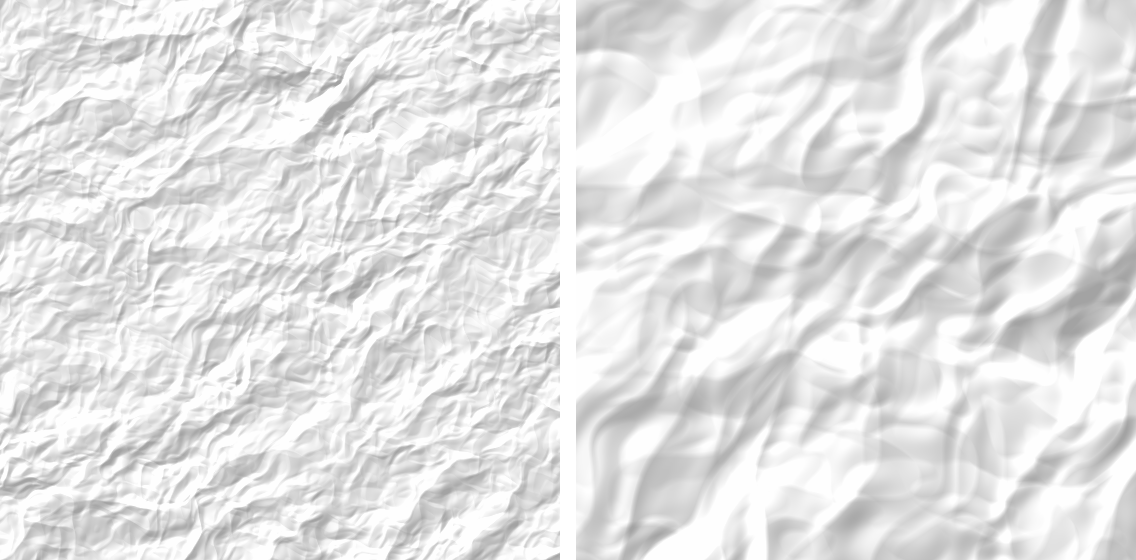
Left: the whole. Right: its middle third, enlarged.
Write a WebGL 1 fragment shader that draws this texture map.

```glsl
precision highp float;
// Shaded relief of rugged terrain: creased noise octaves, stretched along
// slanting ridges and cut by steep rills, form a height field. Its slope
// towards a light at the upper left becomes a grey tone that clips to white.
uniform vec2 u_resolution;

vec2 hash22(vec2 p) {
  vec3 q = fract(vec3(p.xyx) * vec3(0.1031, 0.1030, 0.0973));
  q += dot(q, q.yzx + 33.33);
  return fract((q.xx + q.yz) * q.zy) * 2.0 - 1.0;
}

float gradientNoise(vec2 p) {
  vec2 i = floor(p), f = p - i;
  vec2 w = f * f * f * (f * (f * 6.0 - 15.0) + 10.0);
  float a = dot(hash22(i), f);
  float b = dot(hash22(i + vec2(1.0, 0.0)), f - vec2(1.0, 0.0));
  float c = dot(hash22(i + vec2(0.0, 1.0)), f - vec2(0.0, 1.0));
  float d = dot(hash22(i + 1.0), f - 1.0);
  return mix(mix(a, b, w.x), mix(c, d, w.x), w.y);
}

// Coordinates along and across a direction given in radians
vec2 alongAcross(vec2 p, float angle) {
  float c = cos(angle), s = sin(angle);
  return vec2(c * p.x + s * p.y, c * p.y - s * p.x);
}

// Bends straight features into ragged ones
vec2 warp(vec2 p) {
  p += 0.035 * vec2(gradientNoise(p * 5.0 + 11.0), gradientNoise(p * 5.0 + 47.0));
  return p + 0.016 * vec2(gradientNoise(p * 23.0 + 73.0), gradientNoise(p * 23.0 + 95.0));
}

float terrain(vec2 p) {
  vec2 q = warp(p);
  float height = 0.0, across = 7.5, stretch = 2.0, steepness = 0.85, crease = -1.0;

  // Ridges and valleys: each octave is finer, rounder and a little gentler
  for (int i = 0; i < 4; i++) {
    float octave = float(i);
    vec2 r = alongAcross(q, 0.36 - 0.03 * octave);
    float n = gradientNoise(r * across * vec2(1.0 / stretch, 1.0) + 31.7 * octave + 5.0);
    height += crease * steepness * abs(n) / across;
    across *= 1.95;
    stretch = mix(stretch, 1.3, 0.35);
    steepness *= 0.88;
    crease = -crease;
  }

  // Rills running down the slopes, strong only in places
  vec2 r = alongAcross(q, 1.2);
  float rillArea = 0.75 + 0.8 * gradientNoise(p * 6.0 + 60.0);
  height -= rillArea * abs(gradientNoise(r * vec2(15.0, 33.0) + 140.0)) / 33.0;
  height += 0.6 * rillArea * gradientNoise(r * vec2(24.0, 58.0) + 210.0) / 58.0;
  return height;
}

void main() {
  vec2 p = gl_FragCoord.xy / min(u_resolution.x, u_resolution.y);
  vec2 toLight = vec2(-0.6, 0.8);
  float reach = 0.0022;

  // Slope facing the light, averaged over a short reach for soft edges
  float slope = terrain(p - toLight * reach) - terrain(p + toLight * reach);
  slope /= 2.0 * reach;
  slope *= 1.0 + 0.7 * gradientNoise(p * 4.0 + 20.0);

  // Lit slopes clip to white, shaded ones level off in mid grey
  float lit = 0.13 * max(slope, 0.0);
  float shade = 0.15 * max(-slope, 0.0);
  float tone = 0.9 + lit - shade / (1.0 + 1.3 * shade);
  gl_FragColor = vec4(vec3(clamp(tone, 0.64, 0.996)), 1.0);
}
```
